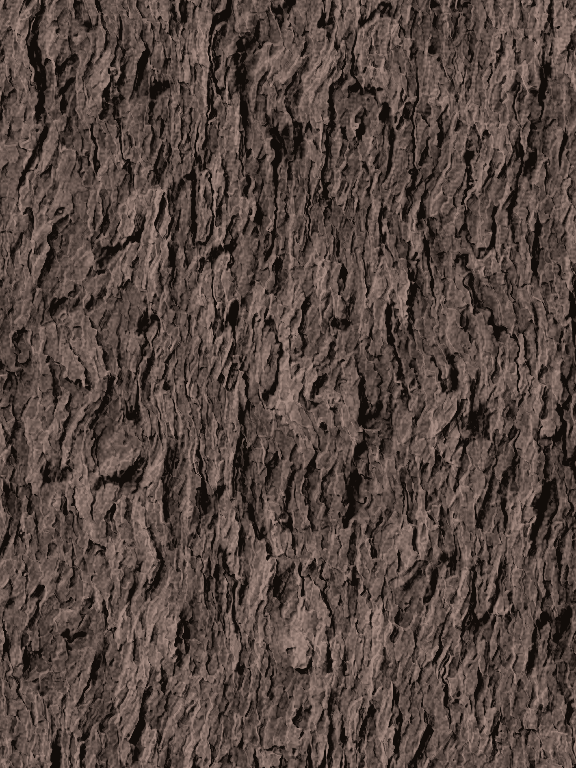
A WebGL 1 fragment shader for this texture:

```glsl
precision highp float;
uniform vec2 u_resolution;

#define PLATE_SCALE vec2(27.0, 7.0)
#define CHIP_SCALE vec2(52.0, 17.0)
#define SPLINTER_SCALE vec2(98.0, 38.0)
#define CRACK_SCALE vec2(27.0, 7.5)
#define LIGHT_STEP vec2(-0.0027, 0.0024)
#define EXPOSURE 0.56
#define RELIEF 0.30
#define SLOPE_GAIN 0.75
#define SHADOW_GAIN 0.75
#define GRAIN_GAIN 0.30
#define DARK_BARK vec3(0.05, 0.03, 0.02)
#define PALE_BARK vec3(0.64, 0.54, 0.50)

float hash(vec2 p) {
  return fract(sin(dot(p, vec2(127.1, 311.7))) * 43758.5453);
}

vec2 hash2(vec2 p) {
  return vec2(hash(p), hash(p + 19.7));
}

float noise(vec2 p) {
  vec2 i = floor(p), f = fract(p);
  f = f * f * (3.0 - 2.0 * f);
  return mix(mix(hash(i), hash(i + vec2(1.0, 0.0)), f.x),
             mix(hash(i + vec2(0.0, 1.0)), hash(i + vec2(1.0, 1.0)), f.x), f.y);
}

// Tilted cells at random levels, blended briefly where they meet
float flakes(vec2 p) {
  vec2 base = floor(p);
  float near = 9.0, next = 9.0, nearLevel = 0.0, nextLevel = 0.0;
  for (int y = -1; y <= 1; y++) {
    for (int x = -1; x <= 1; x++) {
      vec2 id = base + vec2(float(x), float(y));
      vec2 jitter = hash2(id);
      vec2 toSite = p - id - jitter;
      float d = length(toSite);
      float level = hash(id + 53.3) + 1.2 * dot(toSite, jitter.yx - 0.5);
      if (d < near) {
        next = near;
        nextLevel = nearLevel;
        near = d;
        nearLevel = level;
      } else if (d < next) {
        next = d;
        nextLevel = level;
      }
    }
  }
  float inside = smoothstep(0.0, 0.09, next - near);
  return mix(0.5 * (nearLevel + nextLevel) - 0.1, nearLevel, inside);
}

// Bends the vertical grain: slight sway, local twists and ragged edges
vec2 bendGrain(vec2 p) {
  float sway = 0.07 * (noise(p * vec2(4.0, 3.0) + 3.1) - 0.5);
  float twist = 0.032 * (noise(p * vec2(10.0, 10.0) + 8.4) - 0.5);
  float ragged = 0.008 * (noise(p * vec2(80.0, 62.0)) - 0.5);
  ragged += 0.005 * (noise(p * vec2(170.0, 140.0) + 12.0) - 0.5);
  float lift = 0.035 * (noise(p * vec2(24.0, 10.0) + 31.0) - 0.5);
  return p + vec2(sway + twist + ragged, lift + 2.0 * ragged);
}

// Short, scattered fissures along the grain
float crackDepth(vec2 q) {
  float line = abs(noise(q * CRACK_SCALE + 5.7) - 0.5);
  float present = smoothstep(0.48, 0.66, noise(q * vec2(30.0, 13.0) + 41.0));
  return present * (1.0 - smoothstep(0.02, 0.09, line));
}

float barkHeight(vec2 p) {
  vec2 q = bendGrain(p);
  float h = 0.65 * flakes(q * PLATE_SCALE);
  h += 0.65 * flakes(q * CHIP_SCALE + 17.0);
  h += 0.38 * flakes(q * SPLINTER_SCALE + 37.0);
  h += 0.25 * noise(q * vec2(14.0, 4.0) + 23.0);
  h += 0.22 * noise(q * vec2(120.0, 60.0));
  return h - 0.6 * crackDepth(q);
}

void main() {
  vec2 p = gl_FragCoord.xy / u_resolution.x;
  vec2 q = bendGrain(p);
  float height = barkHeight(p);

  // Slope towards the light and shadow cast by higher flakes
  float slope = 0.0, shadow = 0.0;
  for (int i = 1; i <= 4; i++) {
    float reach = float(i);
    float rise = barkHeight(p + LIGHT_STEP * reach) - height;
    if (i == 1) slope = -rise;
    shadow = max(shadow, rise - 0.08 * reach);
  }

  // Fine grit and fibres
  float grain = noise(p * vec2(310.0, 270.0)) - 0.5;
  grain += 0.6 * (noise(q * vec2(210.0, 60.0) + 71.0) - 0.5);

  float tone = EXPOSURE + RELIEF * (height - 1.04);
  tone += SLOPE_GAIN * clamp(slope, -0.35, 0.22) - SHADOW_GAIN * shadow;
  tone += GRAIN_GAIN * grain - 0.2 * crackDepth(q);
  tone += 0.06 * (noise(p * vec2(5.0, 3.5) + 61.0) - 0.5);

  gl_FragColor = vec4(mix(DARK_BARK, PALE_BARK, clamp(tone, 0.03, 1.0)), 1.0);
}
```
